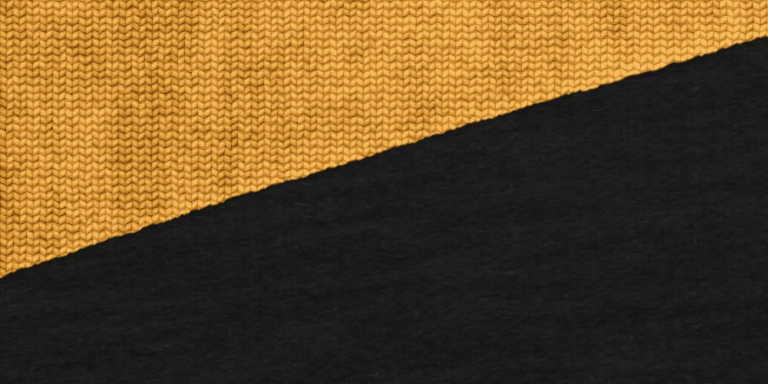
Reproduce this texture procedurally as a Shadertoy shader.

```glsl
// Two fabrics meeting on a rising diagonal: golden knit above, charcoal cloth below.
// Knit stitches are slanted ellipses in mirrored columns, jittered by hash;
// the dark cloth is stretched value noise with sparse pale fibres.

const vec3 GOLD_DEEP = vec3(0.50, 0.27, 0.04);
const vec3 GOLD_MID = vec3(0.80, 0.54, 0.18);
const vec3 GOLD_LIGHT = vec3(0.97, 0.73, 0.36);
const vec3 CHARCOAL = vec3(0.106, 0.110, 0.102);
const vec3 SEAM_SHADE = vec3(0.20, 0.15, 0.05);
const vec2 STITCH = vec2(0.0172, 0.0200);  // half column width, row height
const float STITCH_SLANT = 0.42;           // rise per half column, in rows
const float EDGE_START = 0.276;            // seam height at the left side
const float EDGE_SLOPE = 0.314;
const float EDGE_BULGE = 0.016;
const float SEAM_WIDTH = 0.007;

float hash(vec2 p) {
    return fract(sin(dot(p, vec2(127.1, 311.7))) * 43758.5453);
}

float noise(vec2 p) {
    vec2 i = floor(p), f = fract(p);
    f = f * f * (3.0 - 2.0 * f);
    return mix(mix(hash(i), hash(i + vec2(1, 0)), f.x),
               mix(hash(i + vec2(0, 1)), hash(i + vec2(1, 1)), f.x), f.y);
}

float fbm(vec2 p) {
    float sum = 0.0, amp = 0.5;
    for (int i = 0; i < 4; i++) {
        sum += amp * noise(p);
        p = p * 2.03 + 17.3;
        amp *= 0.5;
    }
    return sum / 0.9375;
}

// Height of the seam above the bottom at horizontal position x (0 to 2)
float seamHeight(float x) {
    float t = clamp(x * 0.5, 0.0, 1.0);
    float frayed = (noise(vec2(x * 28.0, 3.0)) - 0.5) * 0.007
                 + (noise(vec2(x * 110.0, 8.0)) - 0.5) * 0.005;
    return EDGE_START + EDGE_SLOPE * x + EDGE_BULGE * sin(3.14159 * pow(t, 0.8)) + frayed;
}

// Relief of the stitches: x is height from gap to crest, y a random tone
vec2 stitchRelief(vec2 p) {
    p += 0.005 * (vec2(noise(p * 19.0), noise(p * 23.0 + 40.0)) - 0.5);
    vec2 grid = p / STITCH;
    float column = floor(grid.x);
    float side = mod(column, 2.0) * 2.0 - 1.0;
    float across = fract(grid.x) - 0.5;
    float along = grid.y - side * STITCH_SLANT * across + 0.25 * hash(vec2(column, 9.0));
    vec2 relief = vec2(0.0, 0.5);

    // Neighbouring rows overlap, so keep the highest strand
    for (int k = -1; k <= 1; k++) {
        float row = floor(along) + float(k);
        float tone = hash(vec2(column, row));
        float drift = (hash(vec2(row, column + 51.0)) - 0.5) * 0.24;
        vec2 d = vec2(across * 1.35, (along - row - 0.5 - drift) * 1.65);
        float crest = 1.0 - smoothstep(0.15, 1.05, length(d));
        if (crest > relief.x) relief = vec2(crest, tone);
    }
    return relief;
}

vec3 goldenKnit(vec2 p, float above) {
    vec2 relief = stitchRelief(p);
    float lit = relief.x - 0.35 * stitchRelief(p + vec2(-0.002, 0.005)).x;
    float patches = fbm(p * vec2(9.0, 6.0)) - 0.5;
    float ribs = noise(vec2(p.x * 22.0, p.y * 2.0)) - 0.5;
    float strands = noise(p * vec2(150.0, 280.0)) - 0.5;

    float tone = 0.34 + 0.62 * lit + 0.18 * (relief.y - 0.5);
    tone += 0.22 * patches + 0.10 * ribs + 0.20 * strands;
    tone += 0.07 * (p.x - 0.6);
    tone += 0.10 * exp(-above * above * 900.0);
    vec3 color = mix(GOLD_DEEP, GOLD_MID, smoothstep(0.0, 0.50, tone));
    return mix(color, GOLD_LIGHT, smoothstep(0.42, 0.95, tone));
}

vec3 darkCloth(vec2 p) {
    vec2 q = vec2(p.x, p.y - 0.12 * p.x);
    float weave = fbm(q * vec2(55.0, 130.0)) - 0.5;
    float creases = fbm(q * vec2(5.0, 38.0) + 9.0) - 0.5;
    float grain = noise(p * 250.0) - 0.5;
    float fibre = smoothstep(0.86, 0.98, noise(q * vec2(48.0, 150.0) + 31.0));
    float shade = 0.055 * weave + 0.035 * creases + 0.025 * grain + 0.035 * fibre;
    shade += 0.012 * (p.y - 0.35);
    return CHARCOAL + shade * vec3(1.0, 1.02, 0.98);
}

void mainImage(out vec4 fragColor, in vec2 fragCoord) {
    vec2 p = fragCoord / iResolution.y;
    float pixel = 1.0 / iResolution.y;
    float above = (p.y - seamHeight(p.x)) / sqrt(1.0 + EDGE_SLOPE * EDGE_SLOPE);

    // Shaded hem where the knit meets the cloth
    vec3 knit = goldenKnit(p, above);
    knit = mix(SEAM_SHADE, knit, smoothstep(-0.002, SEAM_WIDTH, above));
    vec3 cloth = darkCloth(p);
    cloth *= 1.0 - 0.18 * exp(-abs(above) * 90.0);

    float cover = smoothstep(-pixel, pixel, above);
    fragColor = vec4(mix(cloth, knit, cover), 1.0);
}
```
